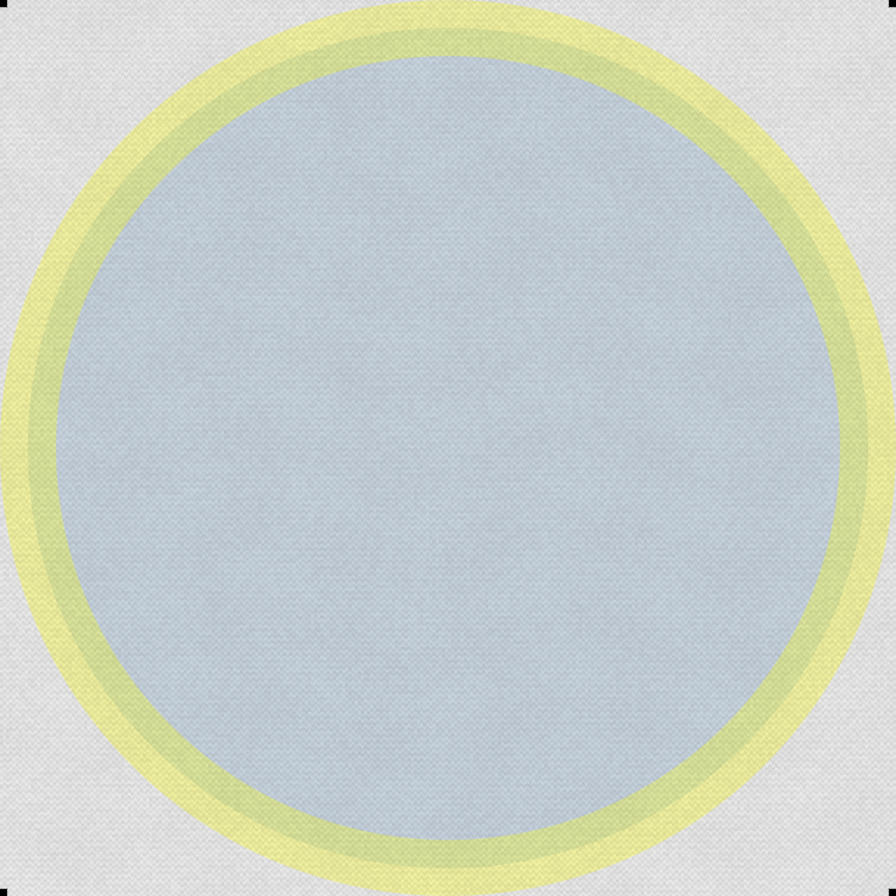
Reproduce this background procedurally as a three.js fragment shader.

```glsl
// Woven cloth with a pale blue disc inside a green and yellow double ring.
#define DISC_RADIUS 0.4375
#define GREEN_RADIUS 0.469
#define YELLOW_RADIUS 0.5
#define EDGE_SOFTNESS 0.001
#define CORNER_SIZE 0.008
#define STITCHES vec2(144.0, 144.0)
#define WEAVE_DEPTH 0.035
#define GRAIN_DEPTH 0.045
#define MOTTLE_DEPTH 0.008

varying vec2 vUv;

const float TAU = 6.28318;
const vec3 CLOTH_GREY = vec3(0.87, 0.87, 0.87);
const vec3 RING_YELLOW = vec3(0.9, 0.9, 0.6);
const vec3 RING_GREEN = vec3(0.82, 0.855, 0.58);
const vec3 DISC_BLUE = vec3(0.742, 0.787, 0.828);

float hash(vec2 cell) {
  vec3 p = fract(vec3(cell.xyx) * 0.1031);
  p += dot(p, p.yzx + 33.33);
  return fract((p.x + p.y) * p.z);
}

// Coverage of a filled shape from its signed distance
float fill(float dist) {
  return 1.0 - smoothstep(-EDGE_SOFTNESS, EDGE_SOFTNESS, dist);
}

// Interlaced diagonal threads, centred on zero
float weave(vec2 uv) {
  vec2 phase = uv * STITCHES * TAU;
  float zigzag = sin(phase.y + 1.6 * sin(phase.x));
  float knots = sin(phase.x) * cos(phase.y);
  return 0.65 * zigzag + 0.35 * knots;
}

// Uneven tone of single stitches, centred on zero
float grain(vec2 uv) {
  vec2 cell = floor(uv * STITCHES * 2.0);
  return hash(cell) - 0.5;
}

// Broad, faint bands of uneven thread
float mottle(vec2 uv) {
  float rows = sin(uv.y * 61.0 + 1.5 * sin(uv.x * 17.0));
  float columns = sin(uv.x * 43.0 + 1.2 * sin(uv.y * 23.0));
  return 0.5 * (rows + columns);
}

void main() {
  vec2 centred = vUv - 0.5;
  float radius = length(centred);

  // Nested discs
  vec3 color = CLOTH_GREY;
  color = mix(color, RING_YELLOW, fill(radius - YELLOW_RADIUS));
  color = mix(color, RING_GREEN, fill(radius - GREEN_RADIUS));
  color = mix(color, DISC_BLUE, fill(radius - DISC_RADIUS));

  // Cloth relief
  color *= 1.0 + WEAVE_DEPTH * weave(vUv)
         + GRAIN_DEPTH * grain(vUv)
         + MOTTLE_DEPTH * mottle(vUv);

  // Dark corner tabs
  vec2 fromEdge = 0.5 - abs(centred);
  color *= 1.0 - fill(max(fromEdge.x, fromEdge.y) - CORNER_SIZE);

  gl_FragColor = vec4(color, 1.0);
}
```
